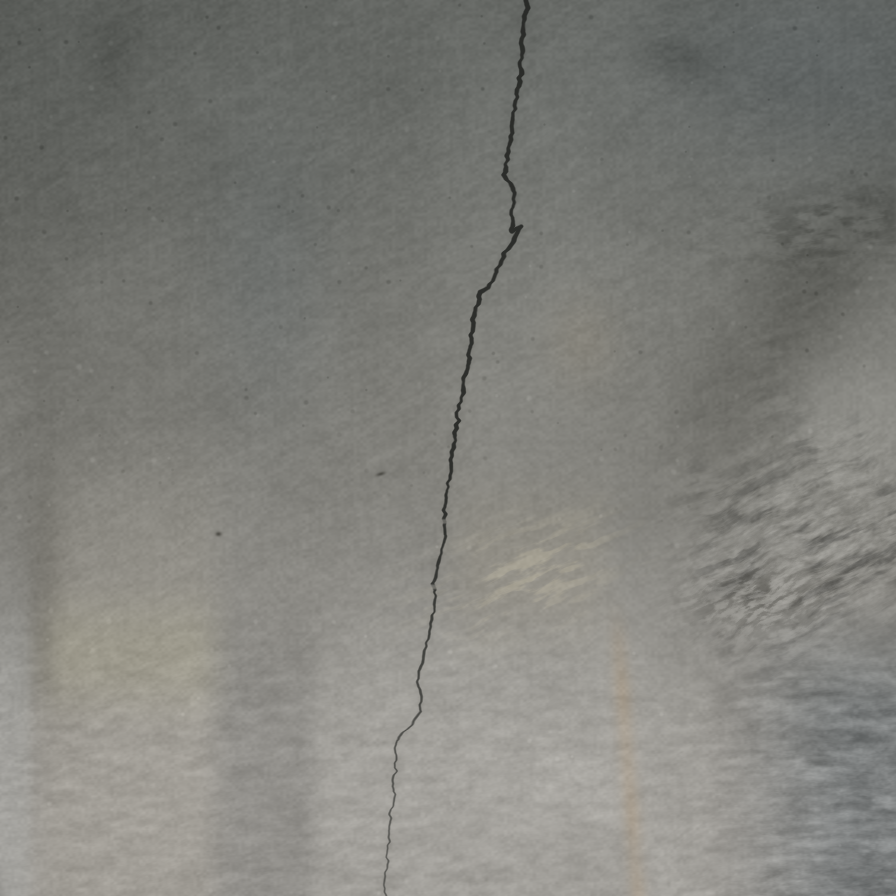
This texture is drawn by a WebGL 2 fragment shader. Its source:

```glsl
#version 300 es
precision highp float;
uniform vec2 u_resolution;
out vec4 outColor;

float hash(vec2 p) {
  return fract(sin(dot(p, vec2(127.1, 311.7))) * 43758.5453);
}

float noise(vec2 p) {
  vec2 i = floor(p), f = fract(p);
  f = f * f * (3.0 - 2.0 * f);
  return mix(mix(hash(i), hash(i + vec2(1, 0)), f.x),
             mix(hash(i + vec2(0, 1)), hash(i + vec2(1, 1)), f.x), f.y);
}

float fbm(vec2 p) {
  float sum = 0.0, amp = 0.5;
  for (int i = 0; i < 4; i++) {
    sum += amp * noise(p);
    p = mat2(1.6, 1.2, -1.2, 1.6) * p + 7.3;
    amp *= 0.5;
  }
  return sum;
}

vec2 turn(vec2 p, float a) {
  return vec2(cos(a) * p.x + sin(a) * p.y, cos(a) * p.y - sin(a) * p.x);
}

// Soft rotated ellipse
float blob(vec2 p, vec2 centre, vec2 radius, float angle) {
  vec2 q = turn(p - centre, angle) / radius;
  return exp(-dot(q, q));
}

// Soft-edged rectangle
float panel(vec2 p, vec2 lo, vec2 hi, vec2 soft) {
  vec2 s = smoothstep(lo - soft, lo + soft, p) * (1.0 - smoothstep(hi - soft, hi + soft, p));
  return s.x * s.y;
}

float segment(vec2 p, vec2 a, vec2 b) {
  vec2 d = b - a;
  return length(p - a - d * clamp(dot(p - a, d) / dot(d, d), 0.0, 1.0));
}

// Distance to the jagged fissure
float crackDistance(vec2 p) {
  const vec2 path[21] = vec2[21](
    vec2(.589, 1.01), vec2(.577, .902), vec2(.564, .805), vec2(.574, .785), vec2(.570, .742),
    vec2(.580, .747), vec2(.544, .679), vec2(.535, .674), vec2(.522, .590), vec2(.506, .512),
    vec2(.505, .479), vec2(.495, .420), vec2(.498, .402), vec2(.482, .349), vec2(.487, .341),
    vec2(.477, .290), vec2(.467, .251), vec2(.471, .206), vec2(.443, .173), vec2(.436, .089),
    vec2(.427, -.01));
  p.x += (noise(vec2(p.y * 85.0, 3.0)) - 0.5) * 0.004 + (noise(vec2(p.y * 230.0, 9.0)) - 0.5) * 0.003;
  float d = 1.0;
  for (int i = 0; i < 20; i++) d = min(d, segment(p, path[i], path[i + 1]));
  return d;
}

// Sparse pits, one candidate per cell
float specks(vec2 p, float cells, float rarity) {
  vec2 id = floor(p * cells), f = fract(p * cells);
  vec2 centre = 0.3 + 0.4 * vec2(hash(id + 3.1), hash(id + 8.7));
  float size = 0.05 + 0.16 * hash(id + 5.5);
  return step(rarity, hash(id)) * (1.0 - smoothstep(size * 0.3, size + 0.1, length(f - centre)));
}

void main() {
  vec2 p = gl_FragCoord.xy / u_resolution;
  float px = 1.0 / u_resolution.y;

  // Grey wall, paler toward the floor
  vec3 col = mix(vec3(.61, .60, .58), vec3(.495, .492, .47), smoothstep(0.08, 0.58, p.y));
  col = mix(col, vec3(.385, .395, .38), smoothstep(0.45, 0.98, p.y));
  col += 0.04 * blob(p, vec2(.57, .70), vec2(.18, .42), 0.0);
  col -= 0.035 * blob(p, vec2(.0, .72), vec2(.13, .35), 0.0);
  col += vec3(-.014, -.006, .002) * blob(p, vec2(.30, .68), vec2(.07, .16), 0.0);
  col += vec3(.0, .008, .02) * blob(p, vec2(.92, .93), vec2(.20, .12), 0.0);
  col += vec3(.015, .005, -.008) * blob(p, vec2(.65, .62), vec2(.04, .05), 0.0);

  // Blurred reflected panels
  col += vec3(.018, .017, -.006) * panel(p, vec2(.05, .22), vec2(.24, .32), vec2(.03, .045));
  col += vec3(.022, .018, .010) * panel(p, vec2(.04, -.2), vec2(.24, .45), vec2(.03, .10));
  col -= vec3(.036, .034, .032) * panel(p, vec2(.24, -.2), vec2(.35, .28), vec2(.018, .08));
  col += vec3(.026, .027, .026) * panel(p, vec2(.35, -.2), vec2(.79, .29), vec2(.02, .06));
  col += vec3(.035, .04, .043) * panel(p, vec2(-.1, -.2), vec2(.034, .32), vec2(.009, .09));
  col -= 0.055 * blob(p, vec2(.047, .36), vec2(.022, .16), 0.0);
  col += vec3(.022, .016, .004) * panel(p, vec2(.51, .30), vec2(.675, .44), vec2(.03, .06));

  // Rusty upright stain
  float stainX = .687 + .025 * (0.33 - p.y) / 0.33;
  float stain = exp(-pow((p.x - stainX) / 0.010, 2.0)) * (1.0 - smoothstep(0.27, 0.34, p.y));
  col += vec3(.014, -.016, -.05) * stain * (0.5 + 0.6 * noise(p * 22.0));

  // Bluish shade at lower right
  col += vec3(-.11, -.09, -.07) * panel(p, vec2(.87, -.2), vec2(1.2, .27), vec2(.09, .08));

  // Broad mottling and slanted trowel marks
  vec2 warp = vec2(fbm(p * 9.0), fbm(p * 9.0 + 20.0));
  float patches = smoothstep(0.3, 0.6, fbm(p * 16.0 + 31.0));
  col += (warp.x - 0.47) * 0.06;
  vec2 sweep = turn(p + 0.03 * warp, 0.42);
  float marks = fbm(sweep * vec2(28.0, 110.0));
  float fineMarks = fbm(sweep * vec2(70.0, 210.0) + 11.0);
  float flatMarks = fbm(turn(p + 0.015 * warp, 0.06) * vec2(40.0, 120.0) + 4.0);
  float rough = blob(p, vec2(.91, .40), vec2(.16, .12), 0.35);
  col -= vec3(.16, .157, .15) * rough * patches * smoothstep(0.42, 0.66, marks);
  col += 0.05 * rough * smoothstep(0.50, 0.28, marks);
  col -= 0.28 * (fineMarks - 0.46) * rough;
  col -= 0.09 * blob(p, vec2(.88, .63), vec2(.20, .06), 0.95) * (0.4 + marks);
  col -= 0.08 * blob(p, vec2(.92, .745), vec2(.12, .045), 0.12) * smoothstep(0.35, 0.65, flatMarks);
  col -= 0.10 * blob(p, vec2(.85, .33), vec2(.07, .035), 0.1) * smoothstep(0.35, 0.6, fineMarks);
  col += 0.055 * blob(p, vec2(.95, .54), vec2(.08, .08), 0.5);
  col -= 0.05 * blob(p, vec2(.765, .93), vec2(.04, .022), -0.4);
  col -= 0.04 * blob(p, vec2(.125, .95), vec2(.03, .06), 0.0);

  // Pale strokes beside the fissure and horizontal wear below
  float pale = blob(p, vec2(.59, .36), vec2(.11, .05), 0.35);
  col += vec3(.075, .068, .045) * pale * smoothstep(0.44, 0.66, marks);
  float wear = 1.0 - smoothstep(0.20, 0.36, p.y);
  col += (flatMarks - 0.47) * wear * (0.10 + 0.18 * smoothstep(0.76, 0.92, p.x));
  col += (marks - 0.47) * 0.03 + (fineMarks - 0.47) * 0.045;

  // Fine grain and pits
  col += (noise(p * 280.0) - 0.5) * 0.035 + (noise(p * 130.0) - 0.5) * 0.016;
  col -= 0.06 * specks(p, 75.0, 0.95) * smoothstep(0.25, 0.6, p.y);
  col += 0.04 * specks(p + 0.37, 60.0, 0.97);
  col -= 0.22 * blob(p, vec2(.244, .404), vec2(.0035, .0025), 0.0);
  col -= 0.20 * blob(p, vec2(.425, .471), vec2(.005, .002), 0.3);

  // Fissure, thinning downward, with short breaks
  float d = crackDistance(p);
  float halfWidth = mix(.0009, .0024, smoothstep(0.0, 0.75, p.y)) * (0.65 + 0.7 * noise(p * 110.0));
  float core = 1.0 - smoothstep(halfWidth - px, halfWidth + px, d);
  float gaps = smoothstep(.001, .004, min(abs(p.y - .418), abs(p.y - .345)));
  float strength = mix(0.55, 0.9, smoothstep(0.0, 0.5, p.y)) * mix(0.35, 1.0, gaps);
  col -= 0.02 * exp(-d * 260.0);
  col = mix(col, vec3(.14, .145, .135), core * strength);

  outColor = vec4(clamp(col, 0.0, 1.0), 1.0);
}
```
